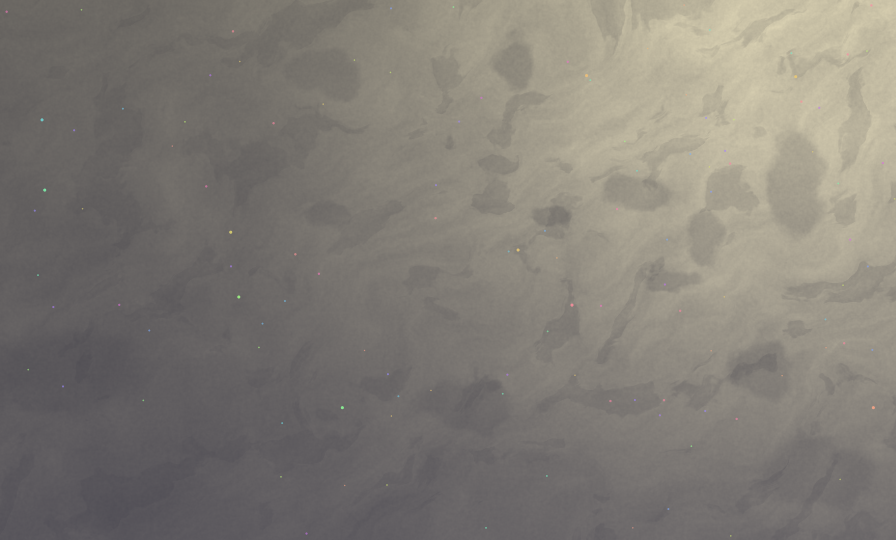
Give the GLSL for this texture, as a Shadertoy shader.

```glsl
// Mottled grey plaster with brushed patches, lit warmly from the upper right and flecked with glitter.

vec2 hash2(vec2 p) {
    vec3 q = fract(p.xyx * vec3(0.1031, 0.1030, 0.0973));
    q += dot(q, q.yzx + 33.33);
    return fract((q.xx + q.yz) * q.zy);
}

float gradientNoise(vec2 p) {
    vec2 cell = floor(p), f = fract(p);
    vec2 u = f * f * f * (f * (f * 6.0 - 15.0) + 10.0);
    vec2 o = vec2(0.0, 1.0);
    float a = dot(hash2(cell) * 2.0 - 1.0, f);
    float b = dot(hash2(cell + o.yx) * 2.0 - 1.0, f - o.yx);
    float c = dot(hash2(cell + o.xy) * 2.0 - 1.0, f - o.xy);
    float d = dot(hash2(cell + o.yy) * 2.0 - 1.0, f - o.yy);
    return mix(mix(a, b, u.x), mix(c, d, u.x), u.y);
}

float fbm(vec2 p) {
    float sum = 0.0, amplitude = 0.6;
    for (int i = 0; i < 5; i++) {
        sum += amplitude * gradientNoise(p);
        p = mat2(1.6, 1.2, -1.2, 1.6) * p + 17.3;
        amplitude *= 0.52;
    }
    return sum;
}

// Dark stains: centre and radii, in canvas heights
const vec4 STAINS[12] = vec4[12](
    vec4(0.60, 0.87, 0.065, 0.045), vec4(0.95, 0.885, 0.042, 0.040),
    vec4(1.02, 0.598, 0.032, 0.026), vec4(1.31, 0.565, 0.035, 0.045),
    vec4(1.475, 0.66, 0.055, 0.10), vec4(1.185, 0.645, 0.05, 0.035),
    vec4(1.24, 0.485, 0.06, 0.028), vec4(1.41, 0.315, 0.065, 0.05),
    vec4(0.61, 0.60, 0.04, 0.03), vec4(0.13, 0.31, 0.14, 0.08),
    vec4(0.87, 0.25, 0.09, 0.05), vec4(1.52, 0.12, 0.10, 0.07));

float stainMask(vec2 p) {
    vec2 ragged = p + 0.055 * vec2(fbm(p * 13.0), fbm(p * 13.0 + 40.0));
    float mask = 0.0;
    for (int i = 0; i < 12; i++) {
        float r = length((ragged - STAINS[i].xy) / STAINS[i].zw);
        mask = max(mask, 1.0 - smoothstep(0.75, 1.2, r));
    }
    return mask;
}

// Bright flecks: position and hue
const vec3 FLECKS[10] = vec3[10](
    vec3(0.078, 0.778, 0.50), vec3(0.083, 0.648, 0.40), vec3(1.62, 0.245, 0.04),
    vec3(0.961, 0.537, 0.12), vec3(0.428, 0.570, 0.15), vec3(1.061, 0.435, 0.98),
    vec3(0.635, 0.245, 0.35), vec3(0.443, 0.450, 0.30), vec3(1.476, 0.858, 0.12),
    vec3(1.088, 0.860, 0.10));

vec3 fleckColour(float hue) {
    return 0.72 + 0.28 * cos(6.2832 * (hue - vec3(0.0, 0.33, 0.67)));
}

float dotMask(vec2 offset, float radius) {
    float edge = 0.6 / iResolution.y;
    return 1.0 - smoothstep(radius - edge, radius + edge, length(offset));
}

vec3 addGlitter(vec3 colour, vec2 p) {
    for (int i = 0; i < 10; i++)
        colour = mix(colour, fleckColour(FLECKS[i].z), 0.85 * dotMask(p - FLECKS[i].xy, 0.0028));

    // Fainter flecks scattered over a sparse grid
    vec2 grid = p * 24.0, cell = floor(grid);
    vec2 seed = hash2(cell + 71.0), look = hash2(cell + 193.0);
    vec2 offset = (fract(grid) - 0.15 - 0.7 * seed) / 24.0;
    float fleck = dotMask(offset, 0.0012 + 0.001 * look.y) * step(look.x, 0.11);
    return mix(colour, fleckColour(look.y), 0.6 * fleck);
}

void mainImage(out vec4 fragColor, in vec2 fragCoord) {
    vec2 p = fragCoord / iResolution.y;
    p.x *= 1.662 * iResolution.y / iResolution.x;

    // Broad light falling from the upper right
    vec2 toLight = p - vec2(1.50, 0.95);
    float glow = exp(-1.6 * dot(toLight, toLight));
    float light = 0.335 + 0.05 * p.y + 0.37 * glow;

    // Swirled cloud layers
    vec2 swirl = vec2(fbm(p * 3.0 + 5.0), fbm(p * 3.0 + 29.0));
    vec2 q = p + 0.22 * swirl;
    float clouds = fbm(q * 5.0 + 11.0);

    // Diagonal brush strokes and flaked paint edges
    vec2 along = mat2(0.82, -0.57, 0.57, 0.82) * q;
    float strokes = fbm(along * vec2(9.0, 34.0));
    float flakes = smoothstep(0.10, 0.17, fbm(along * vec2(7.0, 12.0) + 63.0));
    float fade = 0.55 + 0.45 * smoothstep(0.1, 0.6, glow);

    float relief = 0.13 * clouds + fade * (0.10 * strokes - 0.07 * flakes + 0.015);
    relief -= (0.10 + 0.06 * strokes) * stainMask(p) * fade;

    // Fine plaster grain
    relief += 0.035 * gradientNoise(p * 130.0) + 0.025 * gradientNoise(p * 260.0);
    light *= 1.0 + 1.15 * relief;

    // Cool shadow to warm highlight
    vec3 colour = mix(vec3(0.34, 0.33, 0.34), vec3(0.76, 0.73, 0.64), (light - 0.33) / 0.4);
    colour.b += 0.025 * (0.6 - p.y);

    fragColor = vec4(addGlitter(colour, p), 1.0);
}
```
